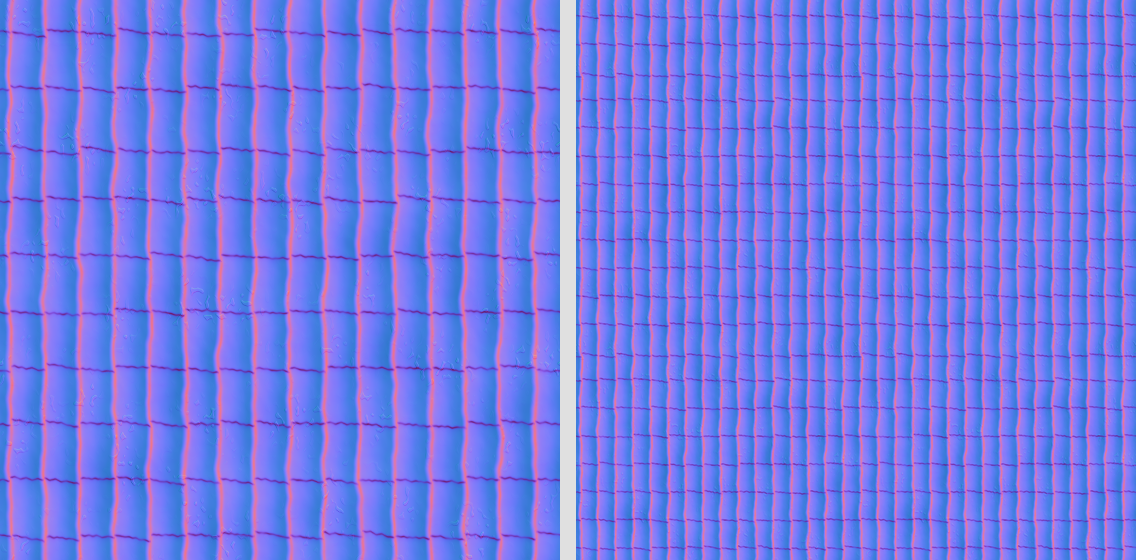
Left: one tile. Right: repeated 2 by 2.
A WebGL 2 fragment shader for this texture map:

```glsl
#version 300 es
precision highp float;

uniform vec2 u_resolution;
out vec4 outColor;

const vec2  TILES        = vec2(16.0, 10.0);
const vec2  GRID_SHIFT   = vec2(0.30, 0.42);
const vec3  FLAT_COLOR   = vec3(0.48, 0.49, 0.98);
const vec2  BLUE_FALLOFF = vec2(2.1, 4.0);   // blue lost with tilt along x and y
const float CREST_RED    = 0.57;
const float VALLEY_RED   = 0.23;
const float RIDGE_WIDTH  = 0.05;             // in tile widths
const float RIDGE_TILT   = 0.22;
const float HALO_WIDTH   = 0.10;
const float HALO_TILT    = 0.10;
const float RIDGE_WANDER = 0.12;
const float JOINT_WIDTH  = 0.022;            // in tile heights
const float JOINT_TILT   = 0.27;
const float JOINT_RED    = 0.44;
const float JOINT_JITTER = 0.09;
const float LOW_COURSE   = 7.0;              // one course hangs lower
const float LOW_AMOUNT   = 0.12;
const vec2  PIT_CELLS    = vec2(112.0, 84.0);
const float PIT_TILT     = 0.13;
const float PIT_STEP     = 0.0016;

vec2 hash2(vec2 p) {
    vec3 q = fract(p.xyx * vec3(0.1031, 0.1030, 0.0973));
    q += dot(q, q.yzx + 33.33);
    return fract((q.xx + q.yz) * q.zy);
}

float cornerSlope(vec2 cell, vec2 offset, vec2 period, float seed) {
    float angle = 6.28319 * hash2(mod(cell, period) + seed).x;
    return dot(vec2(cos(angle), sin(angle)), offset);
}

// Gradient noise that wraps after "period" cells
float noise(vec2 p, vec2 period, float seed) {
    vec2 i = floor(p), f = p - i;
    vec2 u = f * f * f * (f * (f * 6.0 - 15.0) + 10.0);
    vec2 e = vec2(1.0, 0.0);
    float a = cornerSlope(i, f, period, seed);
    float b = cornerSlope(i + e.xy, f - e.xy, period, seed);
    float c = cornerSlope(i + e.yx, f - e.yx, period, seed);
    float d = cornerSlope(i + e.xx, f - e.xx, period, seed);
    return mix(mix(a, b, u.x), mix(c, d, u.x), u.y);
}

float noiseUv(vec2 uv, vec2 cells, float seed) {
    return noise(uv * cells, cells, seed);
}

// Small raised flakes gathered in worn patches
float wearHeight(vec2 uv) {
    float patches = smoothstep(0.0, 0.40, noiseUv(uv, TILES, 41.0));
    float flakes = smoothstep(0.16, 0.42, noiseUv(uv, PIT_CELLS, 17.0));
    float grain = noiseUv(uv, vec2(72.0, 48.0), 63.0);
    return flakes * (0.08 + patches) + 0.45 * grain;
}

float gauss(float x, float width) {
    return exp(-x * x / (width * width));
}

void main() {
    vec2 uv = gl_FragCoord.xy / u_resolution;
    vec2 grid = uv * TILES - GRID_SHIFT;

    // Columns with wandering ridges
    float wander = RIDGE_WANDER * noiseUv(uv, TILES, 5.0)
                 + 0.04 * noiseUv(uv, TILES * vec2(1.0, 4.0), 9.0)
                 + 0.02 * sin(6.28319 * grid.y);
    float x = grid.x + wander;
    float column = mod(floor(x), TILES.x);
    float across = fract(x);
    float ridgeDistance = min(across, 1.0 - across);

    // Rounded tile profile: crest, long fall, valley, quick rise
    float broad = noiseUv(uv, vec2(8.0, 10.0), 23.0);
    float fall = smoothstep(0.05, 0.85, across);
    float rise = smoothstep(0.83, 0.97, across);
    float red = mix(CREST_RED, VALLEY_RED, fall * (1.0 - rise));
    red += 0.07 * broad * smoothstep(0.0, 0.2, ridgeDistance);

    // Pink ridge with a soft halo
    float ridge = gauss(ridgeDistance, RIDGE_WIDTH);
    float ridgeFade = 1.0 + 0.5 * noiseUv(uv, TILES * vec2(1.0, 3.0), 71.0);
    red += RIDGE_TILT * ridgeFade * ridge + HALO_TILT * gauss(ridgeDistance, HALO_WIDTH);

    // Tilted joints, broken from column to column
    float course = round(grid.y);
    float courseId = mod(course, TILES.y);
    vec2 vary = hash2(vec2(column, courseId) + 11.0);
    float jointY = JOINT_JITTER * (vary.x - 0.5)
                 - (across - 0.5) * (0.02 + 0.10 * vary.y)
                 + 0.035 * noiseUv(uv, vec2(96.0, 20.0), 31.0);
    if (courseId == LOW_COURSE) jointY -= LOW_AMOUNT;
    float below = grid.y - course - jointY;
    float chips = 0.85 + 0.6 * noiseUv(uv, vec2(80.0, 40.0), 53.0);
    float joint = gauss(below, JOINT_WIDTH) * chips * (1.0 - 0.7 * ridge);
    float lip = gauss(below + 0.02, 0.06) * (1.0 - ridge);

    // Relief from wear
    float h = wearHeight(uv);
    vec2 slope = vec2(wearHeight(uv + vec2(PIT_STEP, 0.0)),
                      wearHeight(uv + vec2(0.0, PIT_STEP))) - h;

    // Tilt to colour
    red = mix(red, JOINT_RED, clamp(0.75 * joint, 0.0, 1.0));
    vec2 tilt = vec2(red - FLAT_COLOR.r, -JOINT_TILT * joint - 0.04 * lip - 0.03 * ridge);
    tilt -= PIT_TILT * slope;
    tilt.y += 0.03 * broad;
    float blue = FLAT_COLOR.b - dot(BLUE_FALLOFF, tilt * tilt);
    outColor = vec4(clamp(vec3(FLAT_COLOR.rg + tilt, blue), 0.0, 1.0), 1.0);
}
```
